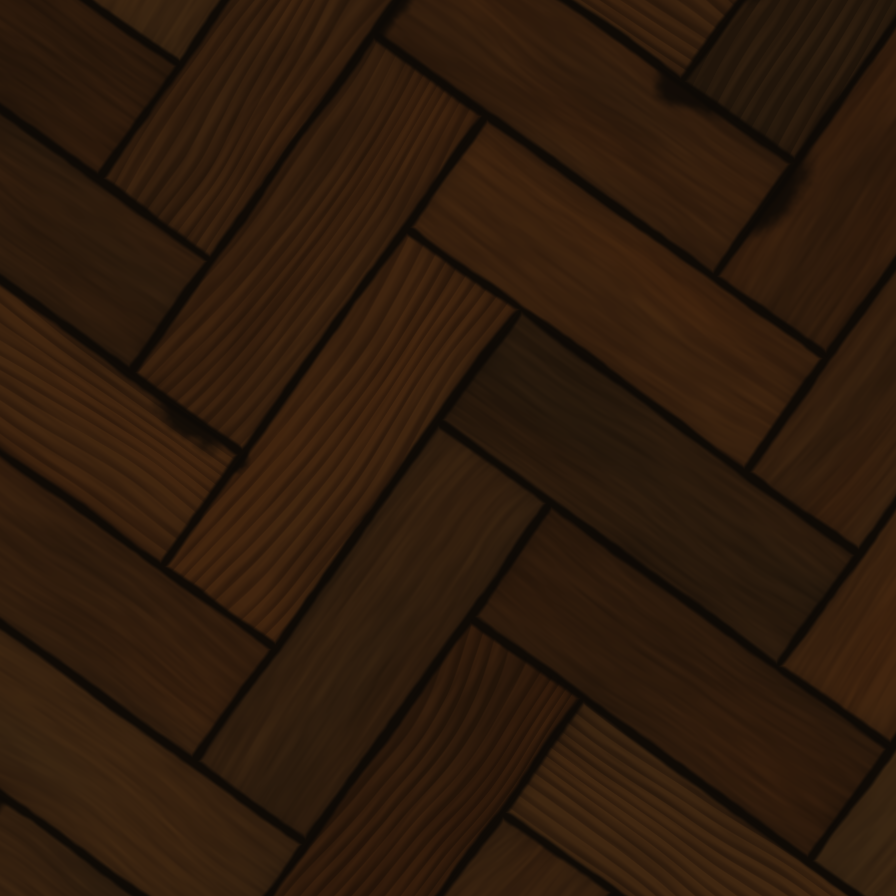
Give the GLSL for this texture, as a Shadertoy shader.

```glsl
// Dark, worn herringbone parquet: 3:1 wooden blocks laid on a tilted square grid.
// The diagonal index of each grid cell tells which block it belongs to; every block
// then gets its own tone, grain, growth rings, grimy joints and burnt stains.

#define BLOCK_WIDTH 0.1557             // block width, in canvas heights
#define TILT 0.623                     // angle of the grid, in radians
#define ANCHOR vec2(0.5794, 0.655)     // a corner of the staircase of blocks
#define JOINT 0.019                    // half width of a joint, in block widths
#define TONE_SPREAD 0.62               // difference in tone between blocks
#define GRAIN 0.50                     // strength of the fine grain
#define DARK_WOOD vec3(0.135, 0.080, 0.035)
#define MID_WOOD vec3(0.190, 0.112, 0.050)
#define LIGHT_WOOD vec3(0.250, 0.152, 0.066)
#define GRIME vec3(0.050, 0.034, 0.018)

float hash(vec2 p) {
    vec3 q = fract(p.xyx * 0.1031);
    q += dot(q, q.yzx + 33.33);
    return fract((q.x + q.y) * q.z);
}

float noise(vec2 p) {
    vec2 i = floor(p), f = fract(p);
    f = f * f * (3.0 - 2.0 * f);
    return mix(mix(hash(i), hash(i + vec2(1, 0)), f.x),
               mix(hash(i + vec2(0, 1)), hash(i + vec2(1, 1)), f.x), f.y);
}

float fbm(vec2 p) {
    float sum = 0.0, amp = 0.53;
    for (int i = 0; i < 4; i++) {
        sum += amp * noise(p);
        p = p * 2.03 + 17.3;
        amp *= 0.5;
    }
    return sum;
}

// Gives the position in the block (x along 0..3, y across 0..1) and the block's id.
vec2 herringbone(vec2 g, out vec2 id) {
    vec2 cell = floor(g);
    float diagonal = mod(cell.x - cell.y, 6.0);
    if (diagonal < 2.5) {
        id = cell - vec2(diagonal, 0.0);
        return g - id;
    }
    id = cell - vec2(0.0, 5.0 - diagonal);
    vec2 local = (g - id).yx;
    id += 71.0;
    return local;
}

// Wood colour from long fibres, bent growth rings and cloudy wear.
vec3 wood(vec2 p, vec2 id) {
    vec2 seed = 37.0 * vec2(hash(id + 3.1), hash(id + 8.7));
    float bend = hash(id + 21.0) - 0.5;
    float warped = p.y + 0.10 * noise(vec2(p.x * 1.1, p.y * 2.0) + seed)
                 + 0.10 * bend * (p.x - 1.5) * (p.x - 1.5);
    float fibre = 0.6 * noise(vec2(p.x * 1.3, warped * 24.0) + seed)
                + 0.4 * noise(vec2(p.x * 5.0, warped * 42.0) + seed);
    float cloud = fbm(p * vec2(0.9, 2.2) + seed);

    float phase = fract(warped * 11.0 + 2.0 * noise(p * vec2(0.6, 2.0) + seed));
    float ring = smoothstep(0.2, 0.8, phase) * (1.0 - smoothstep(0.85, 1.0, phase));
    float ringStrength = 0.05 + 0.45 * smoothstep(0.7, 1.0, hash(id + 5.5));

    float tone = 0.57 + TONE_SPREAD * (hash(id) - 0.5) + 0.55 * (cloud - 0.5)
               + GRAIN * (fibre - 0.5) - ringStrength * (ring - 0.3);
    tone = clamp(tone, 0.0, 1.0);
    vec3 color = mix(DARK_WOOD, MID_WOOD, min(2.0 * tone, 1.0));
    color = mix(color, LIGHT_WOOD, max(2.0 * tone - 1.0, 0.0));

    // Some blocks are redder, some more olive.
    float red = hash(id + 13.0) - 0.5 + 0.5 * (noise(p * vec2(0.8, 3.0) + seed) - 0.5);
    return color * (1.0 + red * vec3(0.07, -0.09, -0.26));
}

// Burnt fingers at one end of a few blocks and a blot on the side of others.
float stain(vec2 p, vec2 id) {
    float seed = 50.0 * hash(id + 2.2);
    float amount = smoothstep(0.72, 0.95, hash(id + 31.0));
    float reach = amount * (0.05 + 0.50 * pow(fbm(vec2(p.x * 1.5, p.y * 5.0) + seed), 1.6));
    float fingers = 1.0 - smoothstep(0.35 * reach, reach + 0.02, p.x);

    float blotSize = 0.26 * smoothstep(0.72, 1.0, hash(id + 47.0));
    vec2 toBlot = (p - vec2(0.3 + 2.4 * hash(id + 53.0), 0.0)) * vec2(0.55, 1.0);
    float ragged = length(toBlot) + 0.16 * (fbm(p * 5.0 + seed) - 0.5);
    float blot = 1.0 - smoothstep(0.4 * blotSize, blotSize + 0.01, ragged);
    return max(fingers * step(0.001, amount), blot * step(0.001, blotSize));
}

void mainImage(out vec4 fragColor, in vec2 fragCoord) {
    // Grid axes run down-right and down-left.
    vec2 q = fragCoord / iResolution.y - ANCHOR;
    q.y = -q.y;
    float c = cos(TILT), s = sin(TILT);
    vec2 g = vec2(c * q.x + s * q.y, c * q.y - s * q.x) / BLOCK_WIDTH;
    float pixel = 1.0 / (iResolution.y * BLOCK_WIDTH);
    g += 0.022 * (vec2(noise(g * 1.7), noise(g * 1.7 + 40.0)) - 0.5);

    vec2 id;
    vec2 p = herringbone(g, id);
    vec3 color = wood(p, id);

    // Joints: ragged core with a soft dirty rim.
    vec2 edges = min(p, vec2(3.0, 1.0) - p);
    float edge = min(edges.x, edges.y);
    float halfWidth = JOINT * (0.35 + 1.1 * fbm(g * 3.0) + 0.4 * noise(g * 14.0));
    float core = 1.0 - smoothstep(halfWidth - pixel, halfWidth + pixel + 0.02, edge);
    float rim = 0.42 * exp(-edge / 0.045) * (0.4 + noise(g * 2.5));

    color = mix(color, GRIME, clamp(rim, 0.0, 1.0));
    color = mix(color, GRIME, 0.85 * stain(p, id));
    color = mix(color, GRIME, 0.92 * core);
    fragColor = vec4(color, 1.0);
}
```
